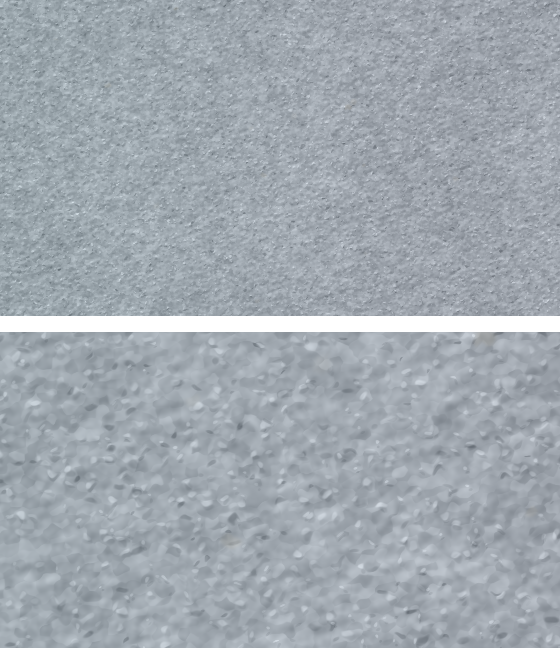
Top: the whole. Bottom: its middle third, enlarged.
Give the GLSL for this texture, as a Shadertoy shader.

```glsl
// Fine grey-blue asphalt: a mosaic of tiny stone chips over side-lit bumps,
// strewn with pale shadowed flakes, dark slits and a few buff pebbles.
// Built from soft cells, value noise and jittered ellipses, in canvas heights.

const vec3  BASE_COLOR    = vec3(0.619, 0.651, 0.680);
const vec3  BUFF_TINT     = vec3(0.030, 0.015, -0.010);
const vec3  COOL_TINT     = vec3(-0.010, 0.003, 0.000);
const vec3  WARM_TINT     = vec3(0.005, -0.002, 0.002);
const vec2  BUMP_FREQ     = vec2(72.0, 104.0);
const vec2  LIGHT_SHIFT   = vec2(-0.0022, 0.0046);
const vec2  CHIP_FREQ     = vec2(86.0, 124.0);
const float CHIP_EDGE     = 14.0;   // higher is crisper
const float GRAIN_FREQ    = 165.0;
const vec2  CLUMP_FREQ    = vec2(32.0, 42.0);
const float CLOUD_FREQ    = 4.0;
const float BUMP_GAIN     = 0.046;
const float CHIP_GAIN     = 0.046;
const float GRAIN_GAIN    = 0.030;
const float CLUMP_GAIN    = 0.033;
const float CLOUD_GAIN    = 0.017;
const float FLAKE_GAIN    = 0.110;
const float SHADE_GAIN    = 0.060;
const float PIT_GAIN      = 0.125;
const float TILT          = 0.30;   // mean slant of the features, radians
const float TILT_SPREAD   = 1.3;

// Integer hash: two random values in 0..1 per lattice cell
vec2 hash2(vec2 cell, int seed) {
    uvec2 v = uvec2(ivec2(cell) + ivec2(seed * 131, seed * 57));
    v = v * 1664525u + 1013904223u;
    v.x += v.y * 1664525u;
    v.y += v.x * 1664525u;
    v ^= v >> 16u;
    v.x += v.y * 1664525u;
    v.y += v.x * 1664525u;
    v ^= v >> 16u;
    return vec2(v & 0xffffu) / 65535.0;
}

mat2 turn(float a) {
    return mat2(cos(a), -sin(a), sin(a), cos(a));
}

// Smooth value noise in -1..1
float noise(vec2 p, int seed) {
    vec2 i = floor(p), f = fract(p);
    f = f * f * (3.0 - 2.0 * f);
    float low  = mix(hash2(i, seed).x, hash2(i + vec2(1, 0), seed).x, f.x);
    float high = mix(hash2(i + vec2(0, 1), seed).x, hash2(i + vec2(1, 1), seed).x, f.x);
    return 2.0 * mix(low, high, f.y) - 1.0;
}

// Mosaic of evenly toned chips with softened borders, in -1..1
float chips(vec2 p, int seed) {
    vec2 cell = floor(p);
    float sum = 0.0, total = 0.0;
    for (int y = -1; y <= 1; y++)
    for (int x = -1; x <= 1; x++) {
        vec2 c = cell + vec2(x, y);
        vec2 d = p - c - hash2(c, seed);
        float weight = exp(-CHIP_EDGE * dot(d, d)) + 1e-6;
        sum += weight * (2.0 * hash2(c, seed + 1).x - 1.0);
        total += weight;
    }
    return sum / total;
}

// Height of the stony surface, its layers turned apart to hide the lattice
float bumps(vec2 p) {
    return noise(turn(TILT) * p * BUMP_FREQ, 1)
         + 0.6 * noise(turn(-0.5) * p * BUMP_FREQ * 0.6, 2);
}

// Scattered ellipses, one at most per cell; radius is in cells
float scatter(vec2 p, float freq, float chance, float radius, float stretch, int seed) {
    vec2 q = p * freq, cell = floor(q);
    float mask = 0.0;
    for (int y = -1; y <= 1; y++)
    for (int x = -1; x <= 1; x++) {
        vec2 c = cell + vec2(x, y);
        vec2 pick = hash2(c, seed), shape = hash2(c, seed + 1);
        if (pick.x > chance) continue;
        vec2 d = q - c - hash2(c, seed + 2);
        d = turn(TILT + TILT_SPREAD * (shape.x - 0.5)) * d;
        d.x /= stretch;
        float r = radius * mix(0.5, 1.4, shape.y);
        float body = 1.0 - smoothstep(0.4, 1.0, length(d) / r);
        mask = max(mask, body * mix(0.3, 1.0, pick.y));
    }
    return mask;
}

float flakes(vec2 p) {
    return scatter(p, 80.0, 0.34, 0.27, 1.5, 10);
}

void mainImage(out vec4 fragColor, in vec2 fragCoord) {
    vec2 uv = fragCoord / iResolution.xy;
    vec2 p = fragCoord / iResolution.y;

    // Ragged outlines for everything scattered
    vec2 ragged = p + 0.0026 * vec2(noise(p * 130.0, 3), noise(p * 130.0, 4));

    // Relief, chips and grain
    float relief = bumps(p + 0.5 * LIGHT_SHIFT) - bumps(p - 0.5 * LIGHT_SHIFT);
    float tone = CHIP_GAIN * chips(turn(TILT) * ragged * CHIP_FREQ, 40)
               + GRAIN_GAIN * noise(turn(0.7) * p * GRAIN_FREQ, 5)
               - BUMP_GAIN * relief;

    // Clumps and clouds
    tone += CLUMP_GAIN * noise(turn(TILT) * ragged * CLUMP_FREQ, 6)
          + CLOUD_GAIN * noise(turn(0.9) * p * CLOUD_FREQ, 7);

    // Pale flakes with a shadow below, and dark slits
    float flake = flakes(ragged);
    float shade = flakes(ragged + LIGHT_SHIFT) * (1.0 - flake);
    float pit = scatter(ragged, 54.0, 0.28, 0.18, 2.1, 20);
    tone += FLAKE_GAIN * flake - SHADE_GAIN * shade - PIT_GAIN * pit;

    // Rare buff pebbles and a cool-to-warm drift across the canvas
    float pebble = scatter(ragged, 9.0, 0.10, 0.085, 1.3, 30);
    vec3 color = BASE_COLOR + tone + BUFF_TINT * pebble;
    color += mix(COOL_TINT, WARM_TINT, smoothstep(0.0, 0.8, uv.x));

    fragColor = vec4(clamp(color, 0.0, 1.0), 1.0);
}
```
